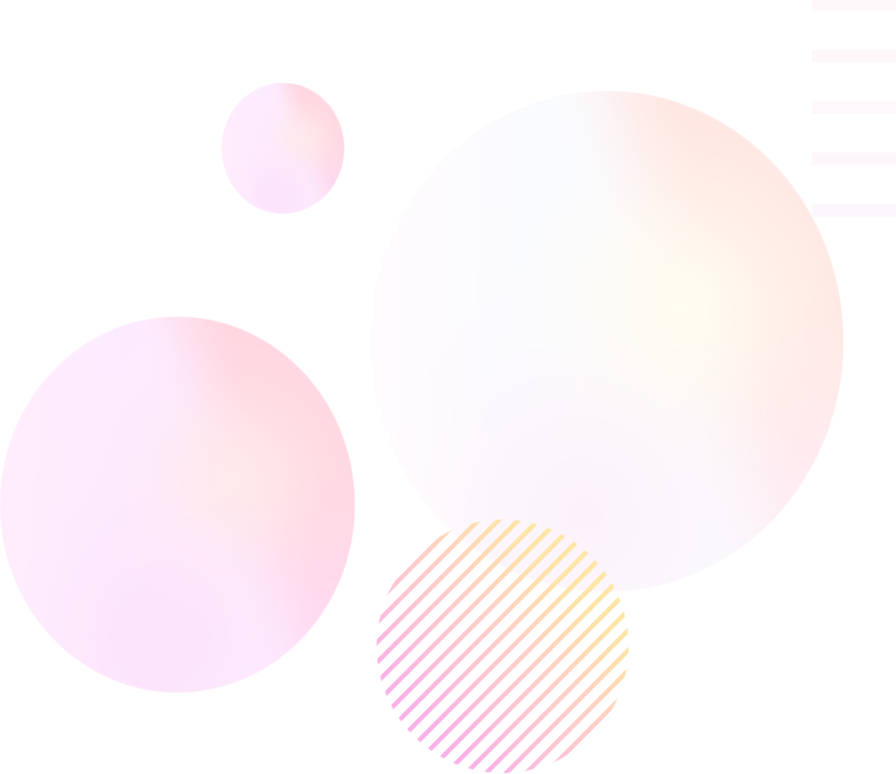
Write a Shadertoy shader that draws this background.

```glsl
// Pastel gradient orbs on white, with a striped disc and a column of faint bars.

// Position inside an ellipse, where length 1 is its edge.
vec2 localPos(vec2 uv, vec2 center, vec2 radii) {
    return (uv - center) / radii;
}

float discMask(vec2 q) {
    float r = length(q), w = fwidth(r);
    return 1.0 - smoothstep(1.0 - w, 1.0 + w, r);
}

float spot(vec2 q, vec2 center, float falloff) {
    vec2 d = q - center;
    return exp(-falloff * dot(d, d));
}

// Cool left side, tinted right rim, inner glow and a soft patch below.
vec3 orbColor(vec2 q, vec3 edge, vec3 cool, vec3 rimTop, vec3 rimLow, vec3 glow, vec3 low) {
    vec3 left = mix(edge, cool, smoothstep(-1.0, -0.3, q.x));
    vec3 rim = mix(rimLow, rimTop, smoothstep(-0.8, 0.3, q.y));
    float fold = q.x - 0.36 * (1.0 - q.y);
    vec3 color = mix(left, rim, smoothstep(-0.25, 0.3, fold));
    color = mix(color, glow, 0.95 * spot(q, vec2(0.32, 0.12), 5.0));
    return mix(color, low, 0.9 * spot(q, vec2(-0.1, -0.7), 3.5));
}

vec3 pinkOrb(vec2 q) {
    return orbColor(q, vec3(1.0, 0.93, 0.99), vec3(0.99, 0.92, 1.0),
                    vec3(1.0, 0.84, 0.88), vec3(1.0, 0.85, 0.94),
                    vec3(1.0, 0.915, 0.92), vec3(0.99, 0.89, 0.98));
}

vec3 paleOrb(vec2 q) {
    return orbColor(q, vec3(1.0, 0.985, 0.995), vec3(0.98, 0.983, 1.0),
                    vec3(1.0, 0.905, 0.89), vec3(1.0, 0.92, 0.95),
                    vec3(1.0, 0.99, 0.94), vec3(0.99, 0.95, 0.98));
}

void mainImage(out vec4 fragColor, in vec2 fragCoord) {
    vec2 uv = fragCoord / iResolution.xy;
    vec3 color = vec3(1.0);

    // Five bars at the upper right
    float row = (1.0 - uv.y - 0.006) / 0.0664;
    float bar = clamp(round(row), 0.0, 4.0);
    float soft = 1.0 / (0.0664 * iResolution.y);
    float barMask = 1.0 - smoothstep(0.125 - 0.5 * soft, 0.125 + 0.5 * soft, abs(row - bar));
    float px = 0.5 / iResolution.x;
    barMask *= smoothstep(0.906 - px, 0.906 + px, uv.x);
    color = mix(color, mix(vec3(1.0, 0.97, 0.975), vec3(0.99, 0.97, 0.99), bar / 4.0), barMask);

    // Gradient orbs
    vec2 q = localPos(uv, vec2(0.677, 0.559), vec2(0.2643, 0.3235));
    color = mix(color, paleOrb(q), discMask(q));
    q = localPos(uv, vec2(0.198, 0.348), vec2(0.198, 0.2428));
    color = mix(color, pinkOrb(q), discMask(q));
    q = localPos(uv, vec2(0.3158, 0.8084), vec2(0.0684, 0.0845));
    color = mix(color, pinkOrb(q), discMask(q));

    // Disc of diagonal stripes, pink to yellow
    q = localPos(uv, vec2(0.561, 0.165), vec2(0.1406, 0.1637));
    float phase = (q.x - q.y) * 6.32;
    float aa = 0.5 * fwidth(phase);
    float stripe = 1.0 - smoothstep(0.16 - aa, 0.16 + aa, abs(fract(phase) - 0.5));
    float t = 0.5 + 0.36 * (q.x + q.y);
    vec3 ink = mix(vec3(0.98, 0.69, 0.91), vec3(1.0, 0.8, 0.79), smoothstep(0.0, 0.55, t));
    ink = mix(ink, vec3(1.0, 0.9, 0.64), smoothstep(0.45, 0.95, t));
    color = mix(color, ink, stripe * discMask(q));

    fragColor = vec4(color, 1.0);
}
```
